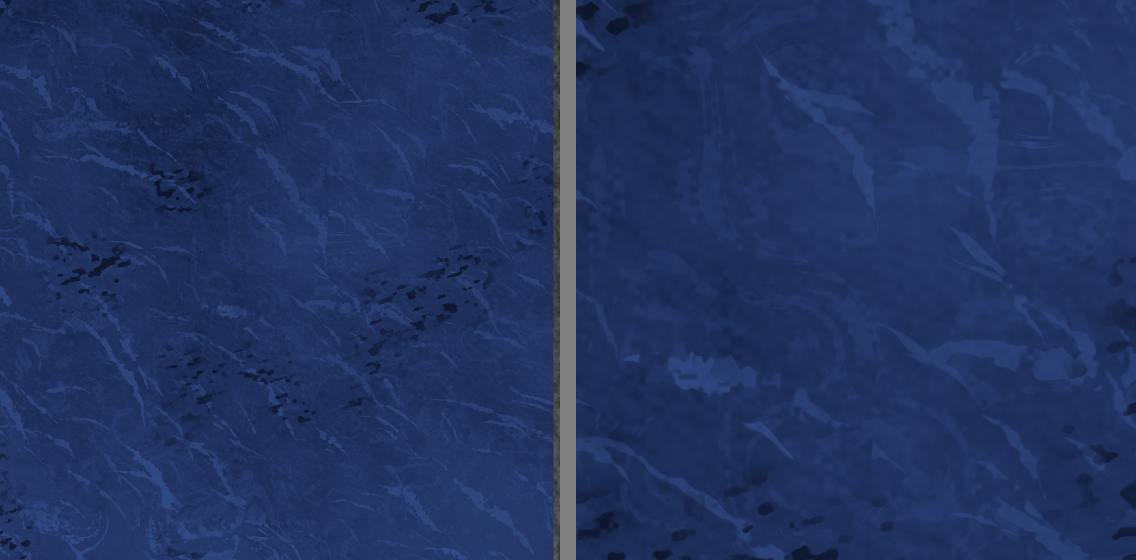
Left: the whole. Right: its middle third, enlarged.
Give the GLSL for this texture, as a WebGL 2 fragment shader.

```glsl
#version 300 es
precision highp float;

uniform vec2 u_resolution;
out vec4 fragColor;

float hash(vec2 p) {
    return fract(sin(dot(p, vec2(127.1, 311.7))) * 43758.5453);
}

float noise(vec2 p) {
    vec2 cell = floor(p), f = fract(p);
    f = f * f * (3.0 - 2.0 * f);
    return mix(mix(hash(cell), hash(cell + vec2(1, 0)), f.x),
               mix(hash(cell + vec2(0, 1)), hash(cell + vec2(1, 1)), f.x), f.y);
}

float fbm(vec2 p) {
    float sum = 0.0, amplitude = 0.5;
    for (int octave = 0; octave < 5; octave++) {
        sum += amplitude * noise(p);
        p = mat2(0.8, 0.6, -0.6, 0.8) * p * 2.03 + 7.3;
        amplitude *= 0.5;
    }
    return sum;
}

vec2 rotate(vec2 p, float angle) {
    float c = cos(angle), s = sin(angle);
    return vec2(c * p.x + s * p.y, c * p.y - s * p.x);
}

// Tapered arcs scattered one per cell, with ragged edges
float scratches(vec2 p, float count, float halfWidth, float density, float seed) {
    vec2 q = p * count;
    float ragged = noise(p * 95.0 + seed) - 0.5 + 0.7 * (noise(p * 210.0) - 0.5);
    float cover = 0.0;
    for (int j = -1; j <= 1; j++) {
        for (int i = -1; i <= 1; i++) {
            vec2 id = floor(q) + vec2(i, j);
            vec2 key = id + seed;
            if (hash(key + 31.7) > density) continue;
            vec2 centre = id + vec2(hash(key), hash(key + 17.3));
            float angle = -0.6 + 0.9 * (hash(key + 5.1) - 0.5);
            float reach = mix(0.35, 0.9, hash(key + 9.4));
            vec2 d = rotate(q - centre, angle);
            float t = d.x / reach;
            d.y += reach * (0.22 * t * t - 0.07);
            float taper = max(1.0 - t * t, 0.0) * mix(0.5, 1.2, hash(key + 2.6));
            float gap = halfWidth * taper * (1.0 + 1.5 * ragged) - abs(d.y) / count;
            float stroke = smoothstep(-0.0005, 0.0018, gap) * smoothstep(0.0, 0.15, taper);
            cover = max(cover, stroke * mix(0.6, 1.0, hash(key + 3.8)));
        }
    }
    return cover;
}

void main() {
    vec2 uv = gl_FragCoord.xy / u_resolution;
    vec2 along = rotate(uv, -0.6);
    float grain = noise(uv * 260.0) - 0.5;
    float fibre = noise(along * vec2(70.0, 190.0)) - 0.5;
    float cloud = fbm(uv * 4.0 + 2.7);

    // Mottled blue ground, darker towards the top
    float tone = 0.72 - 0.62 * uv.y + 1.3 * (cloud - 0.48) + 0.28 * grain + 0.25 * fibre;
    tone += 0.5 * (fbm(uv * 28.0) - 0.48);
    vec3 colour = mix(vec3(0.105, 0.168, 0.332), vec3(0.148, 0.222, 0.42),
                      smoothstep(-0.15, 0.95, tone));
    float shade = smoothstep(0.1, -0.3, tone);
    colour = mix(colour, vec3(0.085, 0.135, 0.27), shade);

    // Pale scratches over frosted patches
    vec2 warp = vec2(noise(uv * 13.0), noise(uv * 13.0 + 40.0)) - 0.5;
    vec2 p = uv + 0.03 * warp + 0.006 * (vec2(noise(uv * 50.0), noise(uv * 50.0 + 9.0)) - 0.5);
    float marks = scratches(p, 5.0, 0.0085, 0.6, 3.0);
    marks = max(marks, scratches(p, 9.0, 0.006, 0.6, 58.0));
    marks = max(marks, 0.85 * scratches(p, 17.0, 0.0038, 0.5, 91.0));
    float worn = fbm(along * vec2(16.0, 42.0) + 12.0 * warp);
    float patches = smoothstep(0.45, 0.65, fbm(uv * 5.0 + 21.0) - 0.1 * uv.y);
    float frost = smoothstep(0.56, 0.68, worn + 0.15 * grain) * (0.25 + 0.6 * patches);
    marks *= smoothstep(0.16, 0.34, noise(uv * 40.0 + 5.0) + 0.3 * grain);
    marks = max(marks, frost);
    vec3 pale = vec3(0.188, 0.283, 0.51) * (1.04 - 0.13 * uv.y + 0.07 * grain);
    colour = mix(colour, pale, 0.92 * marks);

    // Clustered dark pits
    float cluster = smoothstep(0.56, 0.76, fbm(uv * 6.0 + 63.0) + 0.12 * uv.y);
    float pit = smoothstep(0.62, 0.8, noise(rotate(uv, 0.3) * vec2(75.0, 130.0)) + 0.3 * grain);
    colour = mix(colour, vec3(0.04, 0.065, 0.14), 0.8 * pit * cluster);

    // Grey strip along the right edge
    float grit = fbm(uv * vec2(110.0, 75.0)) - 0.48;
    vec3 grey = vec3(0.26, 0.265, 0.28) * (1.06 - 0.15 * uv.y + 0.9 * grit + 0.3 * grain);
    colour = mix(colour, grey, smoothstep(0.987, 0.9895, uv.x));

    fragColor = vec4(colour, 1.0);
}
```
